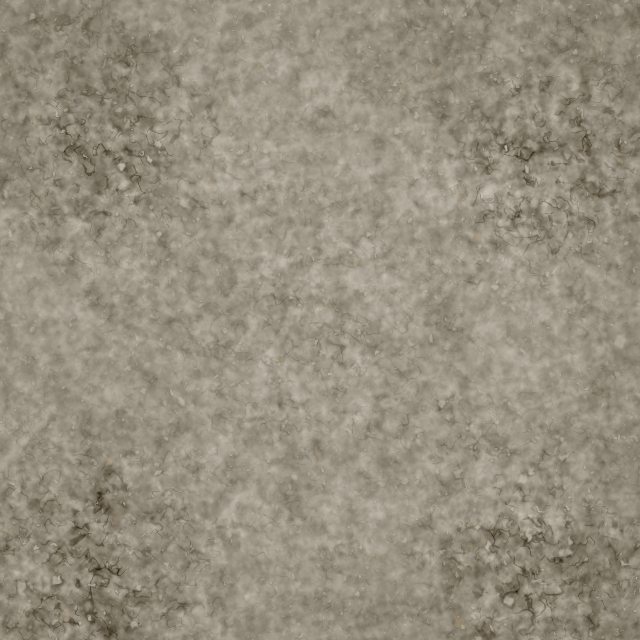
Reproduce this texture procedurally as a WebGL 1 fragment shader.

```glsl
precision highp float;
// Weathered grey-beige ground: packed grit with rough crumbling patches and pale stone chips.

uniform vec2 u_resolution;

#define BASE_COLOR vec3(0.588, 0.558, 0.498)
#define TONE_TINT vec3(0.97, 1.0, 1.04)
#define CHIP_COLOR vec3(0.79, 0.77, 0.71)
#define TAN_COLOR vec3(0.71, 0.62, 0.47)
#define BLOTCH_SCALE 40.0
#define GRAIN_SCALE 92.0
#define BLOTCH_CONTRAST 0.17
#define GRAIN_CONTRAST 0.22
#define CREVICE_DEPTH 0.15
#define VIGNETTE 0.21
#define BRIGHTNESS 0.058

float hash(vec2 p) {
  return fract(sin(dot(p, vec2(127.1, 311.7))) * 43758.5453);
}

float noise(vec2 p) {
  vec2 cell = floor(p);
  vec2 f = fract(p);
  f = f * f * (3.0 - 2.0 * f);
  float low = mix(hash(cell), hash(cell + vec2(1.0, 0.0)), f.x);
  float high = mix(hash(cell + vec2(0.0, 1.0)), hash(cell + vec2(1.0, 1.0)), f.x);
  return mix(low, high, f.y);
}

// Rotated octaves hide the lattice of the value noise.
float fbm(vec2 p) {
  float sum = 0.0;
  float weight = 0.571;
  for (int i = 0; i < 3; i++) {
    p = mat2(0.8, 0.6, -0.6, 0.8) * p + 17.3;
    sum += weight * noise(p);
    p *= 2.0;
    weight *= 0.5;
  }
  return sum;
}

// Four ragged patches near the corners and a faint one in the middle.
float roughness(vec2 uv) {
  vec2 corner = abs(uv - vec2(0.5, 0.43)) - vec2(0.34, 0.32);
  vec2 middle = uv - vec2(0.53, 0.45);
  float patches = exp(-45.0 * dot(corner, corner)) + 0.35 * exp(-22.0 * dot(middle, middle));
  return clamp(patches * (0.4 + 1.2 * fbm(uv * 11.0)) + 0.4 * (fbm(uv * 7.0 + 40.0) - 0.45), 0.0, 1.0);
}

// Short soft crevices: mid level of a noise field, broken up by a second one.
float crevices(vec2 uv, float scale, float width) {
  vec2 p = uv * scale;
  p += 0.5 * vec2(noise(p * 2.0 + 5.0), noise(p * 2.0 + 31.0));
  float ridge = 1.0 - smoothstep(0.0, width, abs(fbm(p) - 0.5));
  return ridge * smoothstep(0.4, 0.75, noise(p * 1.1 + 71.0));
}

// Soft angular chips, one per cell at most: x = cover, y = shadow, z = tan share.
vec3 chips(vec2 uv, float cells, float density, float seed) {
  vec2 p = uv * cells;
  p += 0.3 * (vec2(noise(p * 4.0 + seed), noise(p * 4.0 + seed + 9.0)) - 0.5);
  vec3 result = vec3(0.0);
  for (int y = -1; y <= 1; y++) {
    for (int x = -1; x <= 1; x++) {
      vec2 id = floor(p) + vec2(float(x), float(y));
      vec2 key = id + seed;
      vec2 d = p - id - vec2(hash(key + 3.1), hash(key + 7.7));
      float angle = 6.2832 * hash(key + 11.3);
      float c = cos(angle);
      float s = sin(angle);
      vec2 q = mat2(c, -s, s, c) * d;
      float size = mix(0.18, 0.45, pow(hash(key + 19.9), 1.5));
      q /= size * vec2(1.0, mix(0.32, 0.9, hash(key + 23.7)));
      float dist = mix(length(q), abs(q.x) + abs(q.y), 0.35);
      float present = step(hash(key + 29.3), density);
      float strength = present * mix(0.2, 1.0, pow(hash(key + 37.1), 2.5));
      float cover = strength * (1.0 - smoothstep(0.4, 1.25, dist));
      float shadow = strength * (1.0 - smoothstep(0.9, 1.8, length(q + vec2(s, c) * 0.4)));
      if (cover > result.x) {
        result.x = cover;
        result.z = step(0.88, hash(key + 43.9));
      }
      result.y = max(result.y, shadow);
    }
  }
  return result;
}

vec3 addChips(vec3 color, vec3 chip, float opacity, float rough) {
  color -= 0.1 * chip.y * (1.0 - chip.x) * (0.15 + rough);
  return mix(color, mix(CHIP_COLOR, TAN_COLOR, chip.z), chip.x * opacity);
}

void main() {
  vec2 uv = gl_FragCoord.xy / u_resolution;
  float rough = roughness(uv);

  // Mottled ground and fine grit, stronger in the rough patches
  vec2 warp = vec2(noise(uv * 70.0), noise(uv * 70.0 + 50.0)) * 0.008;
  float blotch = fbm((uv + warp) * BLOTCH_SCALE) - 0.5;
  float grain = fbm((uv + warp * 0.5) * GRAIN_SCALE + 13.0) - 0.5;
  float tone = (BLOTCH_CONTRAST * blotch + GRAIN_CONTRAST * grain) * (0.85 + 0.8 * rough);
  tone += 0.08 * (fbm(uv * 7.0 + 90.0) - 0.5);

  // Crevices, hollows and darker edges
  tone -= CREVICE_DEPTH * crevices(uv, 34.0, 0.06) * (0.2 + rough);
  tone -= CREVICE_DEPTH * crevices(uv + 3.7, 58.0, 0.09) * (0.2 + rough);
  vec2 fromCenter = uv - 0.5;
  tone += BRIGHTNESS - VIGNETTE * dot(fromCenter, fromCenter) - 0.03 * rough;
  vec3 color = BASE_COLOR + tone * TONE_TINT;

  // Chips from fine to coarse
  color = addChips(color, chips(uv, 88.0, 0.5, 5.0), 0.45, rough);
  color = addChips(color, chips(uv, 54.0, 0.4, 61.0), 0.48 + 0.25 * rough, rough);
  color = addChips(color, chips(uv, 33.0, 0.12 + 0.25 * rough, 113.0), 0.4 + 0.45 * rough, rough);

  gl_FragColor = vec4(clamp(color, 0.0, 1.0), 1.0);
}
```
